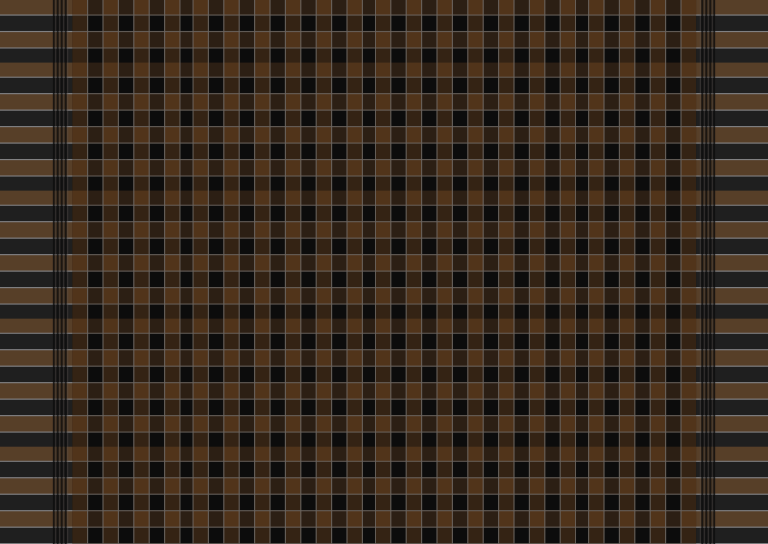
Give the GLSL for this pattern, as a WebGL 2 fragment shader.

```glsl
#version 300 es
precision highp float;
// A dark woven check: brown and black warp stripes crossed by brown and black
// weft stripes, with pale threads on the seams and plain striped selvedges.
// Uneven cells come from stretching an axis locally before an even division.

#define CLOTH vec2(768.0, 542.0)   // canvas size counted in threads
#define WARP_CELL 15.4
#define WARP_NARROW 13.0
#define WEFT_CELL 16.42
#define WEFT_NARROW 14.52
#define WEFT_REPEAT (6.0 * WEFT_CELL + 2.0 * WEFT_NARROW)
#define WEFT_START 15.0
#define CHECK_START 72.2
#define CHECK_END 696.2
#define SEAM_WIDTH 1.15
#define SEAM_COLOR vec3(0.42, 0.395, 0.375)
#define SELVEDGE_SEAM vec3(0.50, 0.50, 0.51)

uniform vec2 u_resolution;
out vec4 fragColor;

// Filtered coverage of a strip of the given width, at distance d from its centre.
float strip(float d, float width, float px) {
    float lo = max(d - 0.5 * px, -0.5 * width);
    float hi = min(d + 0.5 * px, 0.5 * width);
    return clamp((hi - lo) / px, 0.0, 1.0);
}

// Extra length that widens narrow cells to the regular cell size.
float widen(float t, float start, float span, float ratio) {
    return clamp(t - start, 0.0, span) * (ratio - 1.0);
}

// Alternating cells: x = filtered parity of the cell, y = seam, z = seam index.
vec3 stripes(float t, float cell, float px) {
    float edge = floor(t / cell + 0.5);
    float d = t - edge * cell;
    float odd = mod(edge, 2.0);
    float parity = mix(1.0 - odd, odd, clamp(d / px + 0.5, 0.0, 1.0));
    return vec3(parity, strip(d, SEAM_WIDTH, px), edge);
}

// Warp has three narrow cells set among regular ones.
vec3 warpStripes(float x, float px) {
    float t = x - CHECK_START;
    float even = t;
    vec3 regularBefore = vec3(7.0, 18.0, 31.0);
    for (int i = 0; i < 3; i++) {
        float start = regularBefore[i] * WARP_CELL + float(i) * WARP_NARROW;
        even += widen(t, start, WARP_NARROW, WARP_CELL / WARP_NARROW);
    }
    return stripes(even, WARP_CELL, px);
}

// Weft repeats every eight cells; the seam between its two narrow cells is bare.
vec3 weftStripes(float y, float px) {
    float t = mod(y - WEFT_START, WEFT_REPEAT);
    t += widen(t, 2.0 * WEFT_CELL, 2.0 * WEFT_NARROW, WEFT_CELL / WEFT_NARROW);
    vec3 s = stripes(t, WEFT_CELL, px);
    if (abs(s.z - 3.0) < 0.5) s.y = 0.0;
    return s;
}

void main() {
    vec2 p = gl_FragCoord.xy / u_resolution * CLOTH;
    p.y = CLOTH.y - p.y;
    vec2 px = CLOTH / u_resolution;

    vec3 warp = warpStripes(p.x, px.x);
    vec3 weft = weftStripes(p.y, px.y);
    float warpBrown = 1.0 - warp.x;
    float weftBrown = weft.x;

    // Checked body: four blends of the crossing stripes.
    vec3 onBlack = mix(vec3(0.047), vec3(0.202, 0.139, 0.080), warpBrown);
    vec3 onBrown = mix(vec3(0.174, 0.121, 0.078), vec3(0.318, 0.202, 0.102), warpBrown);
    vec3 body = mix(onBlack, onBrown, weftBrown);
    body = mix(body, SEAM_COLOR, weft.y * 0.85);
    float inner = step(0.5, warp.z) * step(warp.z, 40.5);
    body = mix(body, SEAM_COLOR, warp.y * inner * 0.9);

    // Selvedge: weft stripes alone, in a paler tone.
    vec3 side = mix(vec3(0.122, 0.122, 0.123), vec3(0.342, 0.246, 0.156), weftBrown);
    side = mix(side, SELVEDGE_SEAM, weft.y);

    // Four dark cords, each followed by a faint pale thread, along each selvedge.
    float fromEdge = min(p.x, CLOTH.x - p.x);
    side *= 1.0 - 0.25 * strip(fromEdge - 60.0, 14.0, px.x);
    for (int i = 0; i < 4; i++) {
        float d = fromEdge - (53.7 + 4.0 * float(i));
        side = mix(side, vec3(0.055), strip(d, 1.8, px.x) * 0.75);
        side = mix(side, vec3(0.34, 0.31, 0.29), strip(d - 2.0, 1.0, px.x) * 0.45);
    }

    float bodyMask = strip(p.x - 0.5 * (CHECK_START + CHECK_END),
                           CHECK_END - CHECK_START, px.x);
    fragColor = vec4(mix(side, body, bodyMask), 1.0);
}
```
